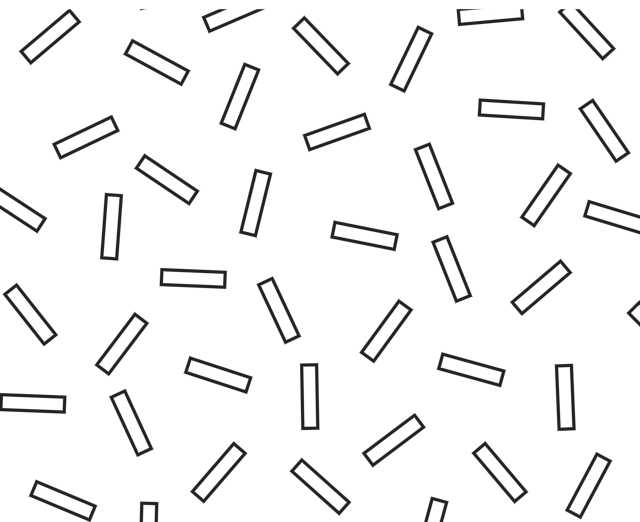
A Shadertoy shader for this pattern:

```glsl
// Lengths are fractions of the canvas height
const vec2  SPACING      = vec2(0.191, 0.166);   // column and row pitch of the lattice
const vec2  BAR_HALF     = vec2(0.0607, 0.0143); // half size, to the middle of the stroke
const float STROKE       = 0.0061;
const float JITTER       = 0.025;                // largest shift of a bar per axis
const float LATTICE_TILT = 0.33;                 // radians, hides the rows
const vec2  TURN_STEP    = vec2(0.382, 0.29);    // half turns per column and row
const float TURN_JITTER  = 0.16;
const float TOP_MARGIN   = 0.0175;
const float EDGE_PIXELS  = 0.8;                  // softness of the edges
const vec3  PAPER        = vec3(1.0);
const vec3  INK          = vec3(0.14, 0.12, 0.13);
const float PI           = 3.14159265;

// Integer hash: three values in 0..1 for each cell
vec3 hash3(ivec2 cell) {
    uvec3 v = uvec3(uvec2(cell + 1000), 77u) * 1664525u + 1013904223u;
    v.x += v.y * v.z; v.y += v.z * v.x; v.z += v.x * v.y;
    v ^= v >> 16u;
    v.x += v.y * v.z; v.y += v.z * v.x; v.z += v.x * v.y;
    return vec3(v >> 8u) / 16777216.0;
}

mat2 rotation(float angle) {
    float c = cos(angle), s = sin(angle);
    return mat2(c, s, -s, c);
}

// Distance to a rectangular outline with mitred corners
float barOutline(vec2 p) {
    vec2 d = abs(p) - BAR_HALF;
    return abs(max(d.x, d.y)) - 0.5 * STROKE;
}

// Nearest bar of a staggered, jittered lattice
float scatteredBars(vec2 p) {
    float nearest = 1.0;
    int row = int(floor(p.y / SPACING.y));
    for (int j = row - 1; j <= row + 1; j++) {
        float stagger = 0.5 * mod(float(j), 2.0);
        int column = int(floor(p.x / SPACING.x - stagger));
        for (int i = column - 1; i <= column + 1; i++) {
            vec2 cell = vec2(i, j);
            vec3 rnd = hash3(ivec2(i, j));
            vec2 center = (cell + vec2(0.5 + stagger, 0.5)) * SPACING
                        + (2.0 * rnd.xy - 1.0) * JITTER;
            float turn = dot(cell, TURN_STEP) + (rnd.z - 0.5) * TURN_JITTER;
            nearest = min(nearest, barOutline(rotation(PI * turn) * (p - center)));
        }
    }
    return nearest;
}

void mainImage(out vec4 fragColor, in vec2 fragCoord) {
    vec2 uv = fragCoord / iResolution.y;
    float edge = EDGE_PIXELS / iResolution.y;

    float ink = 1.0 - smoothstep(-edge, edge, scatteredBars(rotation(LATTICE_TILT) * uv));

    // Blank strip that trims the bars along the top
    ink *= 1.0 - smoothstep(-edge, edge, uv.y - (1.0 - TOP_MARGIN));

    fragColor = vec4(mix(PAPER, INK, ink), 1.0);
}
```
